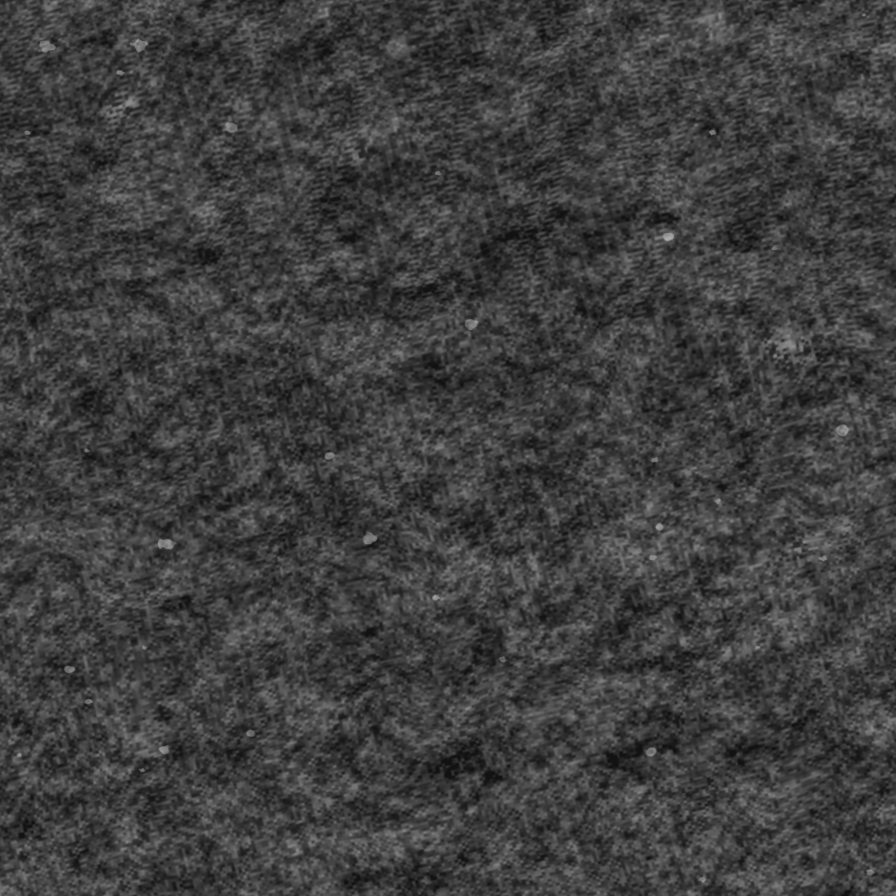
Write a Shadertoy shader that draws this texture.

```glsl
// Dark grey rough turf: stretched, gently tilted noise octaves form small
// clumps and strong fine grain, short dark pits break them up, and a few pale
// pebbles, flecks and worn patches are scattered over the top.

#define BASE_GREY 0.248
#define CONTRAST 0.089
#define CLUMP_FREQ 11.0
#define OCTAVE_STEP 2.3
#define STRETCH 2.0
#define TILT 0.28
#define WARP 0.005
#define PIT_FREQ 42.0
#define PIT_DEPTH 0.060
#define PEBBLE_GREY 0.54

float hash(vec2 p) {
    return fract(sin(dot(p, vec2(127.1, 311.7))) * 43758.5453);
}

// Smooth value noise in -1..1
float noise(vec2 p) {
    vec2 cell = floor(p), f = fract(p);
    f = f * f * (3.0 - 2.0 * f);
    float low = mix(hash(cell), hash(cell + vec2(1, 0)), f.x);
    float high = mix(hash(cell + vec2(0, 1)), hash(cell + vec2(1, 1)), f.x);
    return 2.0 * mix(low, high, f.y) - 1.0;
}

vec2 rotate(vec2 p, float angle) {
    float c = cos(angle), s = sin(angle);
    return vec2(c * p.x + s * p.y, c * p.y - s * p.x);
}

// Clumps down to grain; finer octaves are stronger, rounder and turn a little
float turf(vec2 p) {
    float sum = 0.0, freq = CLUMP_FREQ;
    for (int i = 0; i < 5; i++) {
        float k = float(i);
        float weight = 0.2 + 0.26 * k;
        float stretch = mix(STRETCH, 1.15, k / 4.0);
        vec2 q = rotate(p, TILT + 0.25 * sin(k * 2.4));
        sum += weight * noise(q * freq / vec2(stretch, 1.0) + 17.3 * k);
        freq *= OCTAVE_STEP;
    }
    return sum;
}

// Short elongated hollows, 0..1
float pits(vec2 p) {
    vec2 q = rotate(p, TILT) * PIT_FREQ / vec2(STRETCH, 1.0);
    float hollow = noise(q + 51.0) + 0.4 * noise(q * 3.1 + 8.0);
    return smoothstep(0.40, 1.00, hollow);
}

// Coverage of ragged spots, at most one per grid cell
float spots(vec2 uv, float cells, float chance, float radius, float soft) {
    vec2 cell = floor(uv * cells);
    vec2 seed = cell + cells * 3.7;
    vec2 centre = cell + 0.25 + 0.5 * vec2(hash(seed + 1.3), hash(seed + 7.9));
    vec2 d = (uv * cells - centre) / cells;
    float size = radius * mix(0.5, 1.0, hash(seed + 4.1));
    float ragged = 0.35 * noise(uv * 1.6 / radius);
    float edge = length(d * vec2(0.85, 1.15)) - size * (1.0 + ragged);
    return step(hash(seed), chance) * (1.0 - smoothstep(-soft, soft, edge));
}

void mainImage(out vec4 fragColor, in vec2 fragCoord) {
    vec2 uv = fragCoord / iResolution.y;
    float pixel = 1.0 / iResolution.y;

    // Ground, with slightly longer highlights than shadows
    vec2 bend = vec2(noise(uv * 14.0), noise(uv * 14.0 + 33.0));
    vec2 p = uv + WARP * bend;
    float grain = turf(p);
    float grey = BASE_GREY + CONTRAST * grain + 0.006 * grain * grain;
    grey -= PIT_DEPTH * pits(p);

    // Worn patches, broken up by the grain
    float worn = spots(uv, 4.0, 0.15, 0.024, 0.010);
    grey += 0.12 * worn * smoothstep(-0.8, 0.8, grain);

    // Pebbles and small flecks
    float pebble = spots(uv, 9.0, 0.14, 0.0075, 1.2 * pixel);
    float fleck = spots(uv, 17.0, 0.10, 0.0035, 1.2 * pixel);
    float stoneGrey = PEBBLE_GREY + 0.07 * grain;
    grey = mix(grey, stoneGrey, 0.85 * max(pebble, fleck));

    fragColor = vec4(vec3(clamp(grey, 0.07, 0.75)), 1.0);
}
```
